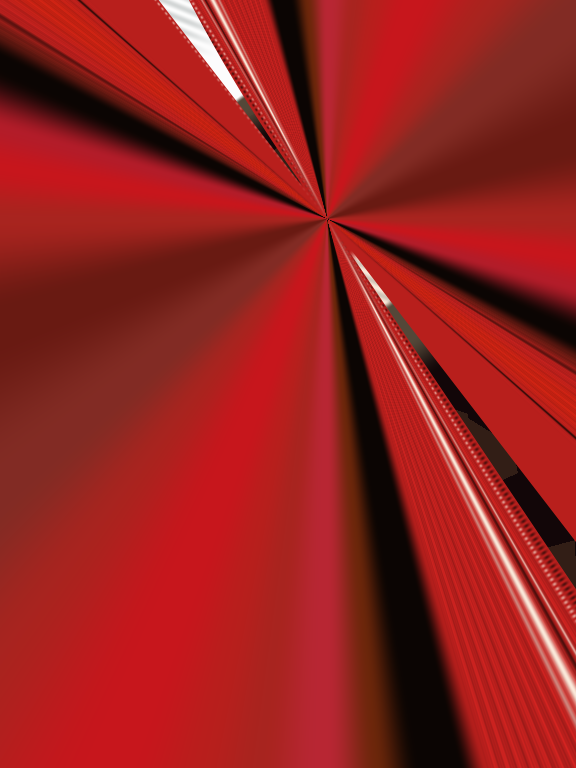
Give the GLSL for this background, as a WebGL 1 fragment shader.

```glsl
precision highp float;
uniform vec2 u_resolution;

const vec3 CRIMSON = vec3(0.78, 0.085, 0.11);
const vec3 RED = vec3(0.72, 0.12, 0.11);
const vec3 BRICK = vec3(0.66, 0.14, 0.12);
const vec3 ROSE = vec3(0.72, 0.15, 0.20);
const vec3 CLAY = vec3(0.51, 0.17, 0.14);
const vec3 BROWN = vec3(0.41, 0.10, 0.07);
const vec3 RUST = vec3(0.42, 0.15, 0.04);
const vec3 BLACK = vec3(0.045, 0.02, 0.01);
const vec3 CREAM = vec3(0.98, 0.91, 0.85);
const vec3 OLIVE = vec3(0.33, 0.28, 0.22);

// Blends to the next colour between two angles.
vec3 stop(vec3 base, vec3 next, float from, float to, float a) {
  return mix(base, next, smoothstep(from, to, a));
}

// Soft band between two values.
float band(float x, float low, float high, float soft) {
  return smoothstep(low - soft, low + soft, x) * (1.0 - smoothstep(high - soft, high + soft, x));
}

// Thin ray that fades instead of aliasing when narrower than a pixel.
float ray(float a, float center, float width, float pixel) {
  float w = max(width, pixel);
  float d = (a - center) / w;
  return exp(-d * d) * width / w;
}

vec2 hash2(vec2 p) {
  return fract(sin(vec2(dot(p, vec2(127.1, 311.7)), dot(p, vec2(269.5, 183.3)))) * 4375.85);
}

// Random tone of the nearest cell.
float cellTone(vec2 p) {
  float nearest = 9.0;
  float tone = 0.0;
  for (int j = -1; j <= 1; j++) {
    for (int i = -1; i <= 1; i++) {
      vec2 id = floor(p) + vec2(float(i), float(j));
      vec2 seed = hash2(id);
      float d = length(id + seed - p);
      if (d < nearest) {
        nearest = d;
        tone = seed.x;
      }
    }
  }
  return tone;
}

// Broad colour fan, in degrees clockwise from the right.
vec3 fan(float a) {
  vec3 c = stop(BRICK, CRIMSON, 0.0, 9.0, a);
  c = stop(c, vec3(0.70, 0.11, 0.16), 9.0, 16.0, a);
  c = stop(c, BLACK, 15.5, 24.5, a);
  c = stop(c, BROWN, 26.5, 30.0, a);
  c = stop(c, RED, 29.5, 33.0, a);
  c = stop(c, vec3(0.77, 0.13, 0.07), 33.0, 37.0, a);
  c = stop(c, RED, 38.0, 42.0, a);
  c = stop(c, BLACK, 73.6, 76.4, a);
  c = stop(c, RUST, 80.5, 85.0, a);
  c = stop(c, ROSE, 84.5, 90.0, a);
  c = stop(c, BRICK, 91.0, 97.0, a);
  c = stop(c, RED, 97.0, 103.0, a);
  c = stop(c, CRIMSON, 102.0, 110.0, a);
  c = stop(c, BRICK, 113.0, 128.0, a);
  c = stop(c, CLAY, 126.0, 139.0, a);
  c = stop(c, BROWN, 142.0, 160.0, a);
  return stop(c, BRICK, 164.0, 180.0, a);
}

// Narrow streaks and beaded seams over the fan.
vec3 streaks(vec3 c, float a, float r, float pixel) {
  float fine = sin(a * 5.1) + 0.6 * sin(a * 11.3 + 1.0) + 0.4 * sin(a * 23.0);
  float area = band(a, 58.5, 73.5, 1.0) + 0.6 * band(a, 29.0, 42.0, 1.0);
  c *= 1.0 + 0.09 * fine * area / (1.0 + pixel);
  c = mix(c, BLACK, 0.75 * ray(a, 41.4, 0.22, pixel));
  c = mix(c, BLACK, 0.45 * ray(a, 31.8, 0.35, pixel));
  c = mix(c, BLACK, 0.6 * ray(a, 60.9, 0.28, pixel));
  c = mix(c, CREAM, 0.65 * ray(a, 60.2, 0.16, pixel));
  c = mix(c, CREAM, 0.5 * ray(a, 63.7, 0.3, pixel));
  c = mix(c, CREAM, ray(a, 62.4, 0.55, pixel));
  float beads = 0.5 + 0.5 * sin(r * 900.0);
  c = mix(c, BLACK, 0.6 * ray(a, 57.0, 0.5, pixel) * beads);
  return mix(c, CREAM, 0.6 * ray(a, 58.1, 0.3, pixel) * beads);
}

// Sliver contents, running from pale to dark along its length.
vec3 sliver(vec2 p, float r, float below) {
  float stripes = 0.5 + 0.5 * sin(p.y * 420.0 + p.x * 170.0);
  vec3 pale = mix(CREAM, vec3(0.62, 0.60, 0.56), 0.45 * stripes * mix(smoothstep(0.25, 0.32, r), 1.0, below));
  float patches = smoothstep(0.72, 0.8, cellTone(p * 19.0));
  vec3 dark = mix(vec3(0.07, 0.025, 0.03), vec3(0.25, 0.16, 0.11), 0.7 * patches);
  vec3 lower = mix(pale, OLIVE, smoothstep(0.132, 0.142, r));
  lower = mix(lower, dark, smoothstep(0.19, 0.245, r));
  vec3 upper = mix(dark, OLIVE, smoothstep(0.13, 0.18, r));
  upper = mix(upper, vec3(0.99) * pale / CREAM, smoothstep(0.19, 0.197, r));
  return mix(upper, lower, below);
}

void main() {
  vec2 p = (gl_FragCoord.xy - vec2(0.568, 0.715) * u_resolution) / u_resolution.y;
  float r = max(length(p), 0.0005);
  float a = mod(degrees(atan(-p.y, p.x + 0.000001)), 180.0);
  float pixel = 57.3 / (r * u_resolution.y);
  float below = step(p.y, 0.0);

  vec3 color = streaks(fan(a), a, r, pixel);

  // Sliver and its pale upper rim
  float edge = mix(53.0 + 14.0 * min(r, 0.34), 56.1, below);
  float mask = band(a, 52.4, edge, 0.6 * pixel) * smoothstep(0.05, 0.07, r);
  color = mix(color, sliver(p, r, below), mask);
  float rim = ray(a, 51.9, 0.16, pixel) * (1.0 - below) * (0.5 + 0.5 * sin(r * 800.0));
  color = mix(color, CREAM, 0.8 * rim);

  gl_FragColor = vec4(color, 1.0);
}
```
